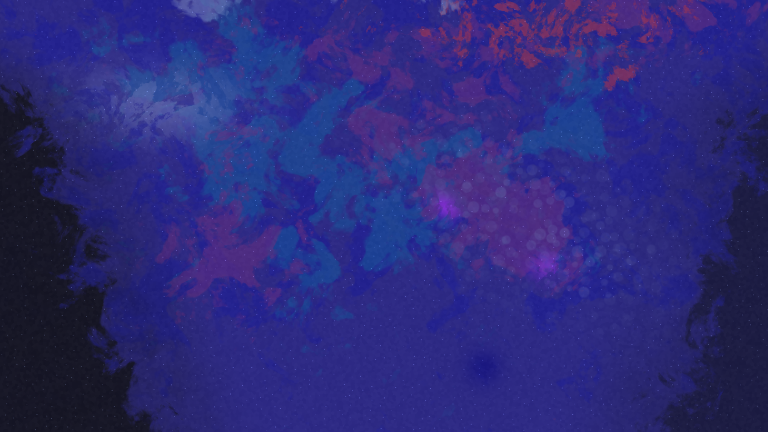
Reproduce this background procedurally as a Shadertoy shader.

```glsl
// Mottled indigo nebula: cellular paint dabs, dark corners, soft discs and faint specks.
const vec3 INDIGO = vec3(0.18, 0.165, 0.52);
const vec3 BLUE   = vec3(0.14, 0.135, 0.56);
const vec3 TEAL   = vec3(0.10, 0.31, 0.59);
const vec3 PLUM   = vec3(0.38, 0.18, 0.50);
const vec3 RED    = vec3(0.58, 0.20, 0.34);
const vec3 PALE   = vec3(0.42, 0.46, 0.70);
const vec3 VIOLET = vec3(0.52, 0.18, 0.85);
const vec3 NAVY   = vec3(0.11, 0.11, 0.25);
const vec3 SOOT   = vec3(0.085, 0.085, 0.13);
const float DAB_SCALE = 13.0;    // coarsest dabs per canvas height
const float DAB_SHARPNESS = 11.0;
const float DISC_CELL = 0.026;
const float SPECK_CELL = 0.023;

vec3 hash3(vec2 p) {
    vec3 q = fract(vec3(p.xyx) * vec3(0.1031, 0.1030, 0.0973));
    q += dot(q, q.yxz + 33.33);
    return fract((q.xxy + q.yzz) * q.zyx);
}

// Soft cellular noise: random values blended around scattered cell points.
float dabs(vec2 p) {
    vec2 cell = floor(p);
    float total = 0.0, weight = 0.0;
    for (int j = -1; j <= 1; j++)
    for (int i = -1; i <= 1; i++) {
        vec2 id = cell + vec2(i, j);
        vec3 h = hash3(id + 71.0);
        vec2 d = id + h.xy - p;
        float w = exp(-DAB_SHARPNESS * dot(d, d)) + 1e-5;
        total += w * h.z;
        weight += w;
    }
    return total / weight;
}

float layeredDabs(vec2 p) {
    float sum = 0.0, amplitude = 0.45;
    for (int i = 0; i < 4; i++) {
        sum += amplitude * dabs(p);
        p = mat2(1.6, 1.2, -1.2, 1.6) * p + 17.3;
        amplitude *= 0.62;
    }
    return sum / 1.01;
}

// Elliptical falloff around a centre, turned by tilt radians.
float glow(vec2 p, vec2 centre, vec2 radius, float tilt) {
    float c = cos(tilt), s = sin(tilt);
    vec2 d = mat2(c, -s, s, c) * (p - centre) / radius;
    return exp(-dot(d, d));
}

// Share of paint laid down where the noise exceeds one minus the amount.
float cover(float noise, float amount) {
    return smoothstep(-0.11, 0.11, noise - 1.0 + amount);
}

float discs(vec2 p, float pixel) {
    vec2 cell = floor(p / DISC_CELL);
    float sum = 0.0;
    for (int j = -1; j <= 1; j++)
    for (int i = -1; i <= 1; i++) {
        vec2 id = cell + vec2(i, j);
        vec3 h = hash3(id + 211.0);
        float radius = mix(0.006, 0.014, h.z);
        float d = length(p - (id + h.xy) * DISC_CELL) - radius;
        sum += (1.0 - smoothstep(-pixel, pixel, d)) * fract(h.z * 7.3);
    }
    return sum;
}

float specks(vec2 p, float pixel) {
    vec2 id = floor(p / SPECK_CELL);
    vec3 h = hash3(id + 503.0);
    float d = length(p - (id + 0.15 + 0.7 * h.xy) * SPECK_CELL);
    return (1.0 - smoothstep(0.0, 0.0012 + 0.5 * pixel, d)) * h.z;
}

void mainImage(out vec4 fragColor, in vec2 fragCoord) {
    vec2 p = fragCoord / iResolution.y;
    float pixel = 1.0 / iResolution.y;
    vec2 q = p + 0.012 * sin(p.yx * vec2(31.0, 27.0) + 2.0 * sin(p * 13.0));

    // Four independent layers of dabs
    float n1 = layeredDabs(q * DAB_SCALE);
    float n2 = layeredDabs(q * DAB_SCALE + 40.0);
    float n3 = layeredDabs(q * DAB_SCALE * 1.3 + 90.0);
    float n4 = layeredDabs(q * DAB_SCALE * 2.2 + 150.0);

    // Ground and teal clouds
    float low = 1.0 - smoothstep(0.05, 0.4, p.y);
    vec3 col = mix(BLUE, INDIGO, cover(n1, 0.55 + 0.25 * low));
    float teal = 0.56 * glow(p, vec2(0.78, 0.56), vec2(0.42, 0.36), 0.0)
               + 0.55 * glow(p, vec2(1.36, 0.77), vec2(0.19, 0.15), 0.5)
               + 0.45 * glow(p, vec2(0.42, 0.82), vec2(0.30, 0.20), 0.0)
               + 0.42 * glow(p, vec2(1.36, 0.41), vec2(0.13, 0.09), 0.0);
    col = mix(col, TEAL, 0.68 * cover(n2, teal));

    // Plum clouds, red flecks and pale drifts
    float core = glow(p, vec2(1.17, 0.49), vec2(0.24, 0.12), -0.62);
    float plum = 0.88 * core
               + 0.62 * glow(p, vec2(0.53, 0.41), vec2(0.22, 0.19), 0.5)
               + 0.48 * glow(p, vec2(0.90, 0.82), vec2(0.50, 0.20), 0.0)
               + 0.57 * glow(p, vec2(1.58, 0.98), vec2(0.25, 0.13), 0.0);
    col = mix(col, PLUM, 0.62 * cover(n3, plum));
    float red = 0.45 * glow(p, vec2(1.25, 0.95), vec2(0.40, 0.14), 0.0)
              + 0.45 * glow(p, vec2(1.44, 0.825), vec2(0.055, 0.022), 0.6);
    col = mix(col, RED, 0.7 * cover(n4, red));
    float drift = glow(p, vec2(0.37, 0.76), vec2(0.20, 0.085), -0.05);
    col = mix(col, PALE, drift * (0.25 + 0.4 * cover(n4, 0.52)));
    float wisps = 0.62 * glow(p, vec2(0.44, 0.98), vec2(0.07, 0.09), 0.0)
                + 0.44 * glow(p, vec2(0.85, 1.02), vec2(0.35, 0.06), 0.0);
    col = mix(col, PALE, 0.65 * cover(n2, wisps));

    // Discs, hot spots and one deep blue spot
    float field = glow(p, vec2(1.21, 0.50), vec2(0.33, 0.15), -0.5);
    col = mix(col, PALE, min(0.32 * field * discs(p, pixel), 0.4));
    float hot = glow(p, vec2(1.03, 0.52), vec2(0.035, 0.025), -0.6)
              + 0.7 * glow(p, vec2(1.27, 0.38), vec2(0.045, 0.035), 0.0);
    col = mix(col, VIOLET, hot * (0.3 + 0.55 * cover(n4, 0.5)));
    col = mix(col, vec3(0.08, 0.07, 0.50), 0.75 * glow(p, vec2(1.12, 0.15), vec2(0.04), 0.0));

    // Ragged dark corners with a dim halo
    float left = 0.35 - 0.40 * p.y - p.x;
    float right = p.x - 1.54 - 0.28 * p.y;
    float island = glow(p, vec2(1.55, 0.33), vec2(0.07, 0.14), 0.0);
    float top = smoothstep(0.72, 0.95, p.y);
    float edge = max(left, right) - 0.08 * island - 0.2 * top;
    vec3 dark = mix(SOOT, NAVY, smoothstep(0.2, 1.4, p.x));
    col = mix(col, dark, 0.40 * smoothstep(-0.30, 0.05, edge) * (0.5 + n2));
    col = mix(col, dark, 0.92 * cover(n1 * 0.6 + n4 * 0.4, 0.5 + 2.6 * edge));

    // Specks and faint grain
    col += 0.22 * specks(p, pixel) * vec3(0.7, 0.8, 1.0);
    col += 0.022 * (dabs(p * 150.0) - 0.5);
    fragColor = vec4(clamp(col, 0.0, 1.0), 1.0);
}
```
